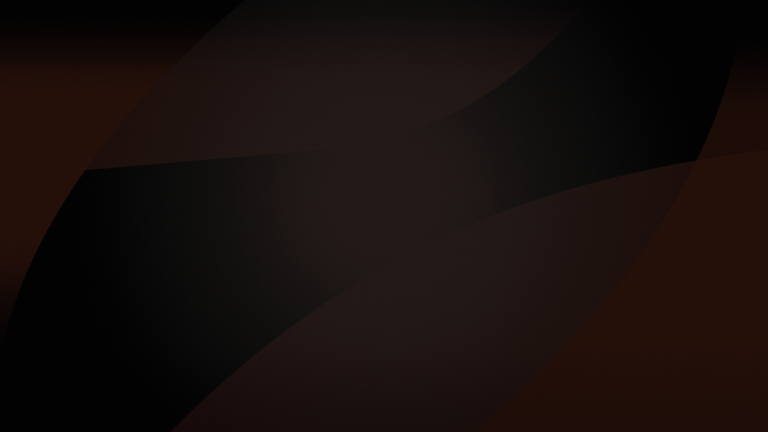
Reproduce this background procedurally as a Shadertoy shader.

```glsl
const vec2 CANVAS = vec2(16.0 / 9.0, 1.0);
const vec2 GLOW_CENTRE = vec2(0.889, 0.545);
const vec3 CORE = vec3(0.137, 0.101, 0.093);
const vec3 CHARCOAL = vec3(0.063, 0.060, 0.056);
const vec3 BLACK = vec3(0.012, 0.008, 0.010);
const vec3 INNER_BROWN = vec3(0.108, 0.052, 0.042);
const vec3 OUTER_BROWN = vec3(0.142, 0.060, 0.036);
const float GRAIN = 0.004;

// Soft step across the zero line of a field
float edge(float field) {
    return clamp(0.5 + field / max(fwidth(field), 1e-5), 0.0, 1.0);
}

// Sine-free hash
float hash(vec2 p) {
    vec3 q = fract(p.xyx * 0.1031);
    q += dot(q, q.yzx + 33.33);
    return fract((q.x + q.y) * q.z);
}

// Outlines of the curved sheets
float leftArc(float y) { return (0.582 * y + 0.002) * y - 0.018; }
float rightArc(float y) { return (1.142 - 0.52 * y) * y + 1.10; }

float lowerSweep(float x) {
    return ((0.1 * x - 0.6437) * x + 1.4684) * x - 0.4847;
}

float upperSweep(float x) {
    float rise = pow(max(x - 0.7, 0.0), 2.52);
    return 0.589 + 0.0865 * x + 0.822 * rise;
}

// Charcoal glow fading to black
vec3 darkField(float r) {
    vec3 glow = mix(CORE, CHARCOAL, smoothstep(0.10, 0.44, r));
    return mix(glow, BLACK, smoothstep(0.36, 0.76, r));
}

void mainImage(out vec4 fragColor, in vec2 fragCoord) {
    vec2 p = fragCoord / iResolution.xy * CANVAS;
    float r = length(p - GLOW_CENTRE);

    // Sheet coverage
    float outsideLeft = edge(leftArc(p.y) - p.x);
    float outsideRight = edge(p.x - rightArc(p.y));
    float above = edge(p.y - upperSweep(p.x));
    float below = edge(lowerSweep(p.x) - p.y);

    // Shading of each sheet
    float topFade = 1.0 - smoothstep(0.80, 1.0, p.y);
    float sideFade = 1.0 - smoothstep(0.72, 0.92, p.y);
    float leftFade = smoothstep(0.17, 0.46, p.y) * (1.0 - smoothstep(0.78, 0.97, p.y));
    vec3 dark = darkField(r);
    vec3 inner = mix(CORE, INNER_BROWN, smoothstep(0.12, 0.78, r));

    // Stack the sheets
    vec3 color = mix(dark, inner, above * topFade);
    color = mix(color, mix(BLACK, OUTER_BROWN, leftFade), outsideLeft);
    color = mix(color, mix(BLACK, OUTER_BROWN * 0.78, sideFade), outsideRight);
    color = mix(color, mix(inner, OUTER_BROWN, outsideRight), below);

    // Lower edge shade and fine grain
    color *= mix(0.82, 1.0, smoothstep(0.0, 0.22, p.y));
    color += (hash(floor(p * 288.0)) - 0.5) * GRAIN;
    fragColor = vec4(color, 1.0);
}
```
